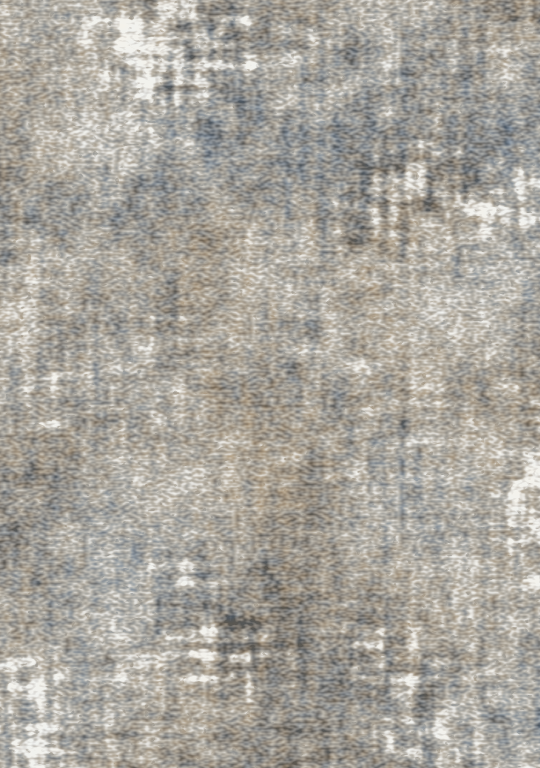
Give the GLSL for this texture, as a Shadertoy shader.

```glsl
// A distressed woven rug in warm greys, with worn pale patches and slate shadows.
// Broad clouds, crossed streaks and fine thread grain, all gradient noise, are
// summed into one tone that is looked up in a colour ramp.

const vec2 CLOUD_SCALE = vec2(4.0, 4.5);
const vec2 WARP_SCALE = vec2(85.0, 9.0);      // long vertical streaks
const vec2 WEFT_SCALE = vec2(13.0, 95.0);     // long horizontal streaks
const vec2 BLOCK_SCALE = vec2(46.0, 42.0);
const vec2 THREAD_SCALE = vec2(135.0, 255.0); // short flat stitches
const vec2 FLECK_SCALE = vec2(105.0, 170.0);
const vec2 PATCH_SCALE = vec2(6.0, 5.0);

const float CLOUD_AMOUNT = 0.46;
const float STREAK_AMOUNT = 0.36;
const float BLOCK_AMOUNT = 0.27;
const float THREAD_AMOUNT = 0.56;
const float PATCH_AMOUNT = 1.35;
const float FLECK_AMOUNT = 1.1;
const float SLATE_AMOUNT = 0.6;
const float TONE_STEP = 0.85;                 // tone between two ramp colours

const vec2 CALM_CENTRE = vec2(0.28, 0.54);
const vec2 CALM_SIZE = vec2(0.30, 0.25);
const float SLATE_HEIGHT = 0.80;
const vec3 WARM_SHIFT = vec3(0.020, 0.000, -0.024);

const vec3 RAMP[7] = vec3[7](
    vec3(0.35, 0.34, 0.32),
    vec3(0.47, 0.45, 0.42),
    vec3(0.57, 0.55, 0.52),
    vec3(0.66, 0.64, 0.60),
    vec3(0.75, 0.73, 0.69),
    vec3(0.87, 0.86, 0.84),
    vec3(0.95, 0.95, 0.93));

float hash(vec2 cell) {
    vec3 h = fract(cell.xyx * 0.1031);
    h += dot(h, h.yzx + 33.33);
    return fract((h.x + h.y) * h.z);
}

// Slope of the unit gradient at a lattice corner, seen from an offset
float corner(vec2 cell, vec2 offset) {
    float angle = 6.2832 * hash(cell);
    return dot(vec2(cos(angle), sin(angle)), offset);
}

// Gradient noise scaled to a spread of about one
float noise(vec2 p, float seed) {
    p += seed * vec2(37.3, 51.7);
    vec2 cell = floor(p), f = p - cell;
    vec2 s = f * f * f * (f * (f * 6.0 - 15.0) + 10.0);
    vec2 e = vec2(1.0, 0.0);
    float low = mix(corner(cell, f), corner(cell + e.xy, f - e.xy), s.x);
    float high = mix(corner(cell + e.yx, f - e.yx), corner(cell + e.xx, f - e.xx), s.x);
    return 4.2 * mix(low, high, s.y);
}

float clouds(vec2 p, float seed) {
    float sum = 0.0, weight = 0.8;
    for (int i = 0; i < 3; i++) {
        sum += weight * noise(p, seed + float(i));
        p *= 2.1;
        weight *= 0.6;
    }
    return sum;
}

vec3 rampColour(float tone) {
    float x = clamp(tone / TONE_STEP + 3.0, 0.0, 5.999);
    int i = int(x);
    return mix(RAMP[i], RAMP[i + 1], x - float(i));
}

void mainImage(out vec4 fragColor, in vec2 fragCoord) {
    vec2 p = fragCoord / iResolution.y;

    // Layout: calm pale middle and a slate band near the top
    vec2 q = (p - CALM_CENTRE) / CALM_SIZE;
    float calm = exp(-dot(q, q));
    float band = (p.y - SLATE_HEIGHT + 0.02 * noise(p * 7.0, 1.0)) / 0.07;
    float slate = exp(-band * band) * smoothstep(-0.8, 1.2, noise(p * vec2(6.0, 3.0), 2.0));

    // Crossed streaks, stronger in some places than in others
    float warp = 0.75 * noise(p * WARP_SCALE, 3.0) + 0.6 * noise(p * WARP_SCALE * vec2(0.45, 1.5), 4.0);
    float weft = 0.75 * noise(p * WEFT_SCALE, 5.0) + 0.6 * noise(p * WEFT_SCALE * vec2(1.6, 0.5), 6.0);
    float wear = mix(0.65, 1.25, smoothstep(-1.0, 1.2, noise(p * 5.0, 7.0))) * (1.0 - 0.3 * calm);
    float streaks = wear * (warp + weft);
    float blocks = noise(p * BLOCK_SCALE, 8.0);
    float thread = noise(p * THREAD_SCALE, 9.0);

    float tone = CLOUD_AMOUNT * clouds(p * CLOUD_SCALE, 10.0) + STREAK_AMOUNT * streaks
        + BLOCK_AMOUNT * blocks + THREAD_AMOUNT * thread
        + 0.3 * calm - SLATE_AMOUNT * slate - 0.1;

    // Worn white patches with frayed edges
    float worn = noise(p * PATCH_SCALE, 14.0) + 0.35 * (warp + weft) + 0.25 * blocks - 0.7 * calm;
    tone += PATCH_AMOUNT * smoothstep(1.3, 2.4, worn);

    // Dark stitches showing through the pale parts
    float fleck = smoothstep(1.2, 2.0, noise(p * FLECK_SCALE, 15.0));
    tone -= FLECK_AMOUNT * fleck * smoothstep(-0.2, 1.0, tone);

    // Brown and blue-grey yarns, clearest in the darker tones
    float yarn = 0.5 * noise(p * 5.0, 16.0) + 0.6 * noise(p * vec2(60.0, 110.0), 17.0)
        + 0.4 * warp + 0.4 * calm - 1.2 * slate - 0.2;
    float depth = 1.0 - smoothstep(-0.6, 1.6, tone);
    vec3 colour = rampColour(tone) + WARM_SHIFT * yarn * mix(0.2, 1.0, depth);

    fragColor = vec4(clamp(colour, 0.0, 1.0), 1.0);
}
```
